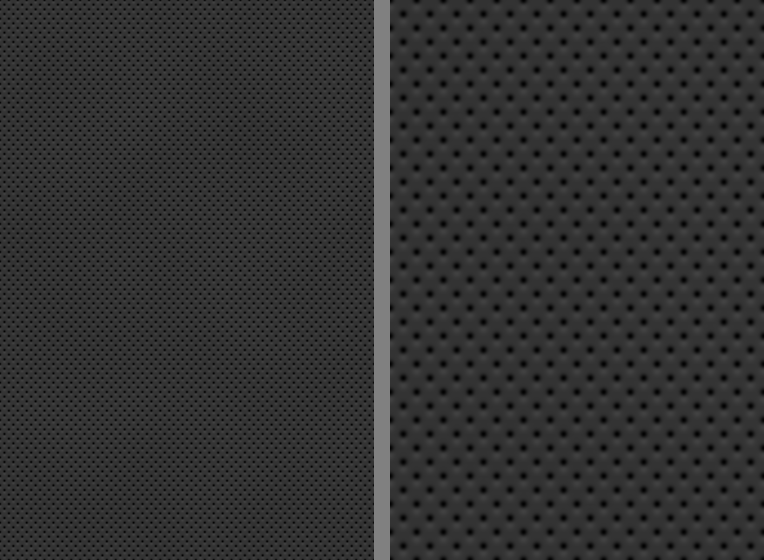
Left: the whole. Right: its middle third, enlarged.
A WebGL 1 fragment shader for this pattern:

```glsl
precision highp float;

uniform vec2 u_resolution;

// Whole numbers of repeats keep the sheet seamless.
const vec2 REPEATS = vec2(42.0, 60.0);
const vec2 WEAR_CELLS = vec2(4.0, 6.0);

// Lengths are fractions of one vertical repeat.
const float HOLE_WIDTH = 0.13;
const float LIP_WIDTH = 0.16;
const float LIP_DROP = 0.25;

const vec3 SHEET_COLOR = vec3(0.20);
const vec3 HOLE_COLOR = vec3(0.008);
const vec3 LIP_LIGHT = vec3(0.06);
const float WEAR_STRENGTH = 0.012;

// Unit gradient for a lattice corner, wrapped to the period.
vec2 cornerGradient(vec2 corner, vec2 period) {
  corner = mod(corner, period);
  float hash = fract(sin(dot(corner, vec2(12.99, 78.23))) * 437.58);
  float angle = 6.28319 * hash;
  return vec2(cos(angle), sin(angle));
}

float wrappedNoise(vec2 p, vec2 period) {
  vec2 i = floor(p);
  vec2 f = fract(p);
  vec2 s = f * f * f * (f * (f * 6.0 - 15.0) + 10.0);
  vec2 e = vec2(1.0, 0.0);
  float a = dot(cornerGradient(i, period), f);
  float b = dot(cornerGradient(i + e.xy, period), f - e.xy);
  float c = dot(cornerGradient(i + e.yx, period), f - e.yx);
  float d = dot(cornerGradient(i + e.xx, period), f - e.xx);
  return mix(mix(a, b, s.x), mix(c, d, s.x), s.y);
}

// Round spot with a soft shoulder.
float softSpot(vec2 p, float width) {
  return exp(-dot(p, p) / (width * width));
}

void main() {
  vec2 uv = gl_FragCoord.xy / u_resolution;
  float aspect = u_resolution.x / u_resolution.y;
  vec2 cellSize = vec2(aspect * REPEATS.y / REPEATS.x, 1.0);

  // Two grids, half a repeat apart, form the staggered perforation.
  float hole = 0.0;
  float lip = 0.0;
  for (int k = 0; k < 2; k++) {
    vec2 cell = fract(uv * REPEATS + 0.5 * float(k)) - 0.5;
    vec2 p = cell * cellSize;
    hole = max(hole, softSpot(p, HOLE_WIDTH));
    lip = max(lip, softSpot(p + vec2(0.0, LIP_DROP), LIP_WIDTH));
  }

  // Faint uneven sheen, lit lower rims, then the dark holes.
  float wear = wrappedNoise(uv * WEAR_CELLS, WEAR_CELLS);
  vec3 color = SHEET_COLOR + WEAR_STRENGTH * wear + LIP_LIGHT * lip;
  color = mix(color, HOLE_COLOR, hole);
  gl_FragColor = vec4(color, 1.0);
}
```
